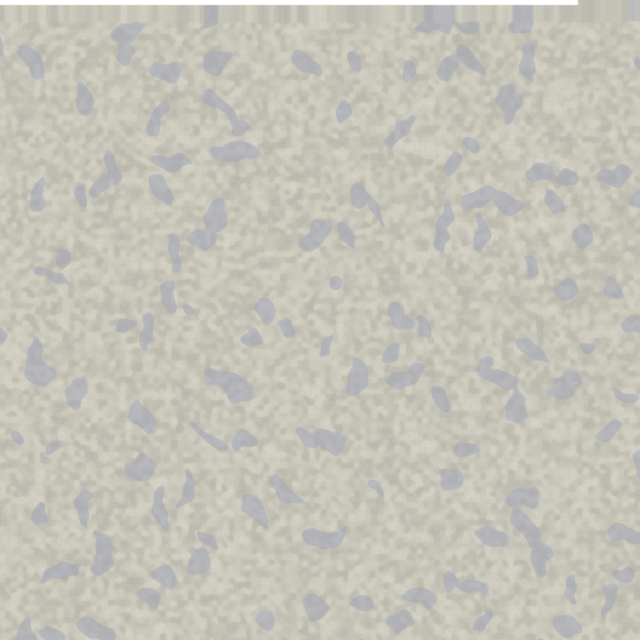
Give the GLSL for this texture, as a Shadertoy shader.

```glsl
#define PATCH_CELLS 14.0
#define GRAIN_CELLS 112.0
#define PATCH_SHARE 0.74
#define GRAIN_CONTRAST 1.9
#define STREAK_START 0.968
#define STRIP_SIZE vec2(0.903, 0.0078)
#define LIGHT_SAND vec3(0.803, 0.792, 0.743)
#define DARK_SAND vec3(0.760, 0.748, 0.703)
#define COOL_GRAY vec3(0.703, 0.706, 0.720)

vec2 hash2(vec2 p) {
    vec3 q = fract(p.xyx * vec3(0.1031, 0.1030, 0.0973));
    q += dot(q, q.yzx + 33.33);
    return fract((q.xx + q.yz) * q.zy);
}

// Random tones on jittered cell points, blended with even contrast
float grain(vec2 p) {
    vec2 cell = floor(p);
    float total = 0.0, power = 0.0;
    for (int y = -1; y <= 1; y++)
    for (int x = -1; x <= 1; x++) {
        vec2 id = cell + vec2(x, y);
        vec2 d = id + 0.2 + 0.6 * hash2(id + 11.0) - p;
        float weight = exp(-4.0 * dot(d, d));
        total += weight * (hash2(id + 71.0).x - 0.5);
        power += weight * weight;
    }
    return total / sqrt(power);
}

// Soft ellipses, mostly upright, that merge where they meet
float patches(vec2 p) {
    p += 0.07 * sin(p.yx * 5.3 + 1.7 * sin(p * 3.1));
    p += 0.03 * sin(p.yx * 13.7 + p * 6.1);
    vec2 cell = floor(p);
    float field = 0.0;
    for (int y = -1; y <= 1; y++)
    for (int x = -1; x <= 1; x++) {
        vec2 id = cell + vec2(x, y);
        vec2 shape = hash2(id + 37.0);
        vec2 choice = hash2(id + 53.0);
        vec2 d = p - id - 0.08 - 0.84 * hash2(id + 5.0);
        float lean = (choice.y - 0.5) * 2.0;
        lean += 0.9 * lean * lean * lean;
        float c = cos(lean), s = sin(lean);
        d = vec2(c * d.x + s * d.y, c * d.y - s * d.x);
        vec2 radius = vec2(mix(0.13, 0.25, shape.x), mix(0.17, 0.50, shape.y));
        d /= radius;
        field += step(choice.x, PATCH_SHARE) * exp(2.0 - 2.0 * dot(d, d));
    }
    return smoothstep(0.6, 1.6, field);
}

void mainImage(out vec4 fragColor, in vec2 fragCoord) {
    vec2 uv = fragCoord / iResolution.y;
    float pixel = 1.0 / iResolution.y;

    // Holding the height near the top draws the grain out into streaks
    vec2 p = vec2(uv.x, min(uv.y, STREAK_START));
    float tone = grain(p * GRAIN_CELLS) * GRAIN_CONTRAST;
    float cool = patches(p * PATCH_CELLS);

    vec3 sand = mix(DARK_SAND, LIGHT_SAND, 0.5 + tone);
    vec3 gray = COOL_GRAY + 0.02 * tone;
    vec3 color = mix(sand, gray, cool);

    // White strip along the top edge
    vec2 inside = vec2(STRIP_SIZE.x * iResolution.x / iResolution.y - uv.x,
                       uv.y - 1.0 + STRIP_SIZE.y);
    vec2 strip = smoothstep(-pixel, pixel, inside);
    color = mix(color, vec3(1.0), strip.x * strip.y);

    fragColor = vec4(color, 1.0);
}
```
